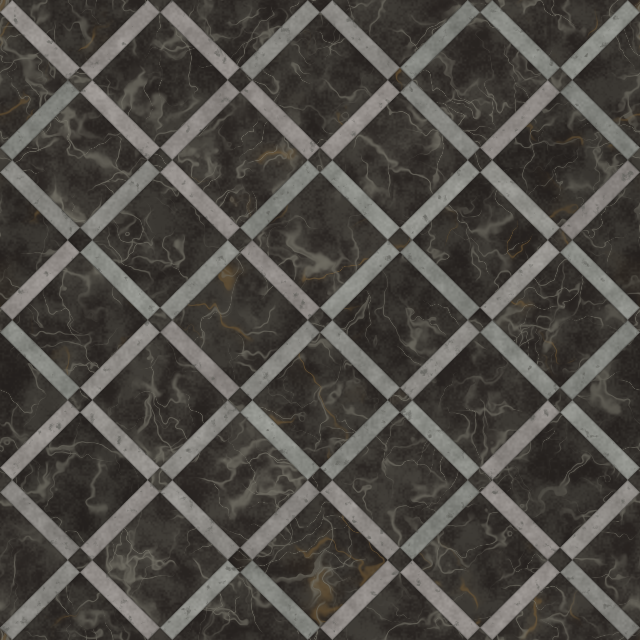
Write a WebGL 2 fragment shader that draws this pattern.

```glsl
#version 300 es
precision highp float;
// Diagonal marble floor: dark veined squares framed by pale strips, with a small dark
// square at every crossing. A lattice turned 45 degrees gives each stone a wrapped id,
// and each stone is cut from its own shifted and turned region of procedural marble.

#define REPEATS 4.0         // lattice periods across and down
#define STRIP_HALF 0.077    // half strip width, in lattice units
#define EDGE_SOFT 0.007     // softness of the cut edges
#define JOINT_DARK 0.16     // shading along the joints
#define VEIN_LAYERS 5
#define VEIN_WIDTH 0.050
#define VEIN_GAIN 0.85
#define OCHRE_SHARE 0.40    // share of dark stones with ochre veins

uniform vec2 u_resolution;
out vec4 fragColor;

const vec3 DARK_LOW = vec3(0.150, 0.133, 0.123);
const vec3 DARK_HIGH = vec3(0.238, 0.226, 0.206);
const vec3 VEIN_GREY = vec3(0.44, 0.43, 0.39);
const vec3 VEIN_OCHRE = vec3(0.42, 0.33, 0.20);
const vec3 PALE_WARM = vec3(0.570, 0.550, 0.535);
const vec3 PALE_COOL = vec3(0.525, 0.532, 0.510);
const vec3 PALE_SPECK = vec3(0.37, 0.37, 0.35);

float hash(vec2 p) {
    vec3 q = fract(vec3(p.xyx) * 0.1031);
    q += dot(q, q.yzx + 33.33);
    return fract((q.x + q.y) * q.z);
}

float noise(vec2 p) {
    vec2 i = floor(p), f = fract(p);
    f = f * f * (3.0 - 2.0 * f);
    return mix(mix(hash(i), hash(i + vec2(1, 0)), f.x),
               mix(hash(i + vec2(0, 1)), hash(i + vec2(1, 1)), f.x), f.y);
}

float fbm(vec2 p) {
    float sum = 0.0, amp = 0.5;
    for (int i = 0; i < 4; i++) {
        sum += amp * noise(p);
        p = mat2(1.6, 1.2, -1.2, 1.6) * p + 7.3;
        amp *= 0.5;
    }
    return sum / 0.9375;
}

mat2 turn(float angle) {
    float c = cos(angle), s = sin(angle);
    return mat2(c, s, -s, c);
}

// Dark stone: cloudy ground crossed by thin, broken veins in several directions
vec3 darkMarble(vec2 p, float seed) {
    float cloud = fbm(p * 7.0);
    float grain = noise(p * 75.0) - 0.5;
    vec3 col = mix(DARK_LOW, DARK_HIGH, smoothstep(0.2, 0.8, cloud + 0.25 * grain));
    vec2 warp = vec2(noise(p * 9.0), noise(p * 9.0 + 31.7)) - 0.5;
    warp += 0.4 * (vec2(noise(p * 26.0), noise(p * 26.0 + 17.1)) - 0.5);
    for (int i = 0; i < VEIN_LAYERS; i++) {
        float layer = float(i);
        vec2 q = turn(seed * 6.28 + layer * 1.3) * (p + 0.11 * warp) + layer * 13.7;
        float ridge = abs(noise(q * vec2(2.6, 6.5 + 1.5 * layer)) - 0.5);
        float patchy = smoothstep(0.42, 0.80, noise(q * vec2(5.0, 6.0) + 51.3));
        float line = 1.0 - smoothstep(0.0, VEIN_WIDTH, ridge);
        float halo = 1.0 - smoothstep(0.0, VEIN_WIDTH * 4.0, ridge);
        bool ochre = i == 0 && fract(seed * 17.0) < OCHRE_SHARE;
        float strength = patchy * (0.68 * line + 0.14 * halo) * VEIN_GAIN;
        col = mix(col, ochre ? VEIN_OCHRE : VEIN_GREY, strength);
    }
    return col;
}

// Pale stone: a tint per piece, soft clouds and a few grey specks
vec3 paleMarble(vec2 p, float seed) {
    vec3 col = mix(PALE_COOL, PALE_WARM, smoothstep(0.25, 0.75, seed));
    col *= 0.94 + 0.12 * fract(seed * 23.0);
    col += 0.16 * (fbm(p * 11.0) - 0.5) + 0.05 * (noise(p * 65.0) - 0.5);
    float speck = smoothstep(0.66, 0.88, fbm(p * 24.0 + 9.0));
    return mix(col, PALE_SPECK, 0.75 * speck);
}

void main() {
    vec2 p = gl_FragCoord.xy / u_resolution * REPEATS;
    vec2 lattice = vec2(p.x + p.y, p.x - p.y);

    // Strip coverage in both directions; their crossing is the small dark square
    vec2 toEdge = abs(lattice - round(lattice)) - STRIP_HALF;
    float soft = max(EDGE_SOFT, REPEATS / min(u_resolution.x, u_resolution.y));
    vec2 band = 1.0 - smoothstep(-soft, soft, toEdge);
    float pale = band.x + band.y - 2.0 * band.x * band.y;

    // Centre of the stone under this point, and an id that wraps at the canvas edge
    vec2 centre = mix(round(lattice), floor(lattice) + 0.5, step(0.0, toEdge));
    vec2 sumDiff = vec2(centre.x + centre.y, centre.x - centre.y);
    vec2 id = mod(sumDiff, 2.0 * REPEATS) * 2.0;
    float seed = hash(id + 3.7);
    vec2 local = p - 0.5 * sumDiff;
    vec2 cut = local + 40.0 * vec2(hash(id + 11.3), hash(id + 27.9));

    vec3 dark = darkMarble(cut, seed) * (0.94 + 0.12 * hash(id + 41.1));
    vec3 col = mix(dark, paleMarble(cut, seed), pale);

    // Faint shadow in the joints
    float joint = min(abs(toEdge.x), abs(toEdge.y));
    col *= 1.0 - JOINT_DARK * (1.0 - smoothstep(0.0, 0.018, joint));
    fragColor = vec4(clamp(col, 0.0, 1.0), 1.0);
}
```
